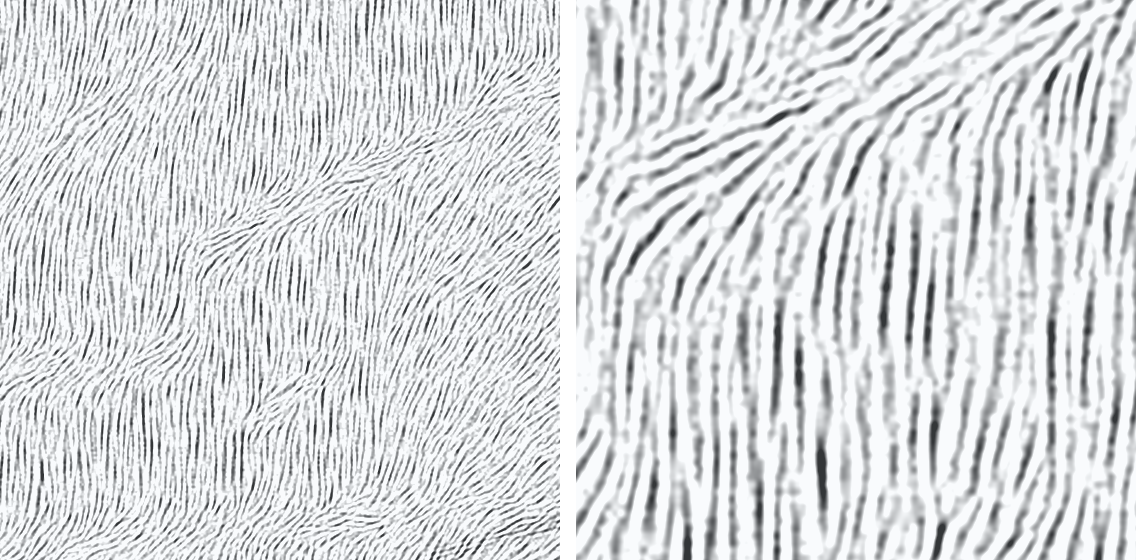
Left, the full canvas; right, a detail of the centre.
Give the GLSL for this texture, as a WebGL 2 fragment shader.

```glsl
#version 300 es
precision highp float;
// Fine grey dashes on white: upright strata broken by slanted, tangled seams.

uniform vec2 u_resolution;
out vec4 fragColor;

const vec3 PAPER = vec3(0.975, 0.985, 0.993);
const vec3 INK = vec3(0.20, 0.21, 0.22);
const float CELL = 0.022;          // scatter cell, in canvas units
const int DASHES_PER_CELL = 3;
const float DASH_LENGTH = 1.0;     // envelope radii, in cells
const float DASH_WIDTH = 0.45;
const float LINE_FREQ = 1.75;      // mean lines per cell
const float FREQ_SPREAD = 0.9;
const float GRAIN_FREQ = 230.0;
const float GRAIN_AMOUNT = 0.65;
const float UPRIGHT_TILT = 0.02;   // clockwise from vertical, radians
const float INK_GAIN = 0.36;
const float INK_BIAS = 0.055;
const float TAU = 6.2831853;

// Integer hash giving three values in 0..1.
vec3 hash3(vec2 cell, int seed) {
    uvec3 v = uvec3(ivec3(ivec2(cell), seed)) * 1664525u + 1013904223u;
    v.x += v.y * v.z; v.y += v.z * v.x; v.z += v.x * v.y;
    v ^= v >> 16u;
    v.x += v.y * v.z; v.y += v.z * v.x; v.z += v.x * v.y;
    return vec3(v >> 8u) / 16777216.0;
}

// Smooth value noise in -1..1.
float valueNoise(vec2 p, int seed) {
    vec2 i = floor(p), f = p - i;
    f = f * f * (3.0 - 2.0 * f);
    float low = mix(hash3(i, seed).x, hash3(i + vec2(1, 0), seed).x, f.x);
    float high = mix(hash3(i + vec2(0, 1), seed).x, hash3(i + vec2(1, 1), seed).x, f.x);
    return 2.0 * mix(low, high, f.y) - 1.0;
}

// Soft mask around the segment from a to b.
float softBand(vec2 p, vec2 a, vec2 b, float width) {
    vec2 ab = b - a;
    vec2 d = p - a - ab * clamp(dot(p - a, ab) / dot(ab, ab), 0.0, 1.0);
    return exp(-dot(d, d) / (width * width));
}

// Parallel streaks that follow the segment from a to b.
float crease(vec2 p, vec2 a, vec2 b, float width) {
    vec2 dir = normalize(b - a);
    float across = dot(p - a, vec2(-dir.y, dir.x)) + 0.004 * valueNoise(p * 9.0, 5);
    float streaks = 0.5 + 0.8 * cos(across * TAU * 105.0);
    float fade = 0.7 + 0.5 * valueNoise(vec2(dot(p, dir) * 18.0, across * 90.0), 6);
    return softBand(p, a, b, width) * streaks * fade;
}

// Local stroke direction: x = tilt, y = disorder.
vec2 flow(vec2 p) {
    float wander = valueNoise(p * 14.0, 1);
    vec2 q = p + 0.025 * vec2(wander, valueNoise(p * 11.0, 2));
    float belowFault = 1.0 - smoothstep(-0.02, 0.04, q.y - 0.383 - 0.48 * q.x);
    float east = smoothstep(0.58, 0.86, q.x) * belowFault;
    float fault = softBand(q, vec2(0.38, 0.55), vec2(1.0, 0.85), 0.05);
    float west = softBand(q, vec2(0.0, 0.68), vec2(0.28, 0.86), 0.12);
    float southWest = softBand(q, vec2(0.02, 0.33), vec2(0.30, 0.37), 0.055);
    float knot = softBand(q, vec2(0.49, 0.26), vec2(0.58, 0.36), 0.04);
    float base = softBand(q, vec2(0.0, 0.01), vec2(1.0, 0.10), 0.05);
    float steep = max(max(fault, base) * 1.05, max(southWest * 0.9, knot * 0.85));
    float gentle = max(east * 0.62, west * 0.55);
    float disorder = max(steep, gentle);
    float tilt = UPRIGHT_TILT + disorder + wander * (0.05 + 0.4 * disorder);
    return vec2(tilt, disorder);
}

// Sum of scattered oriented wave packets, scaled to unit deviation.
float dashField(vec2 p) {
    vec2 g = p / CELL, home = floor(g);
    float sum = 0.0;
    for (int y = -2; y <= 2; y++)
    for (int x = -2; x <= 2; x++) {
        vec2 cell = home + vec2(x, y);
        vec2 local = flow((cell + 0.5) * CELL);
        for (int k = 0; k < DASHES_PER_CELL; k++) {
            vec3 place = hash3(cell, 10 + k);
            vec3 look = hash3(cell, 40 + k);
            float angle = local.x + (look.x - 0.5) * (0.08 + 0.6 * local.y);
            vec2 along = vec2(sin(angle), cos(angle));
            vec2 d = g - cell - place.xy;
            float u = dot(d, along), v = dot(d, vec2(along.y, -along.x));
            float envelope = exp(-u * u / (DASH_LENGTH * DASH_LENGTH)
                                 - v * v / (DASH_WIDTH * DASH_WIDTH));
            float freq = LINE_FREQ + FREQ_SPREAD * (look.y - 0.5) + 0.2 * local.y;
            sum += envelope * cos(TAU * (freq * v + look.z));
        }
    }
    float variance = float(DASHES_PER_CELL) * TAU / 8.0 * DASH_LENGTH * DASH_WIDTH;
    return sum / sqrt(variance) * (1.0 - 0.15 * flow(p).y);
}

void main() {
    vec2 p = gl_FragCoord.xy / min(u_resolution.x, u_resolution.y);

    // Dashes roughened by fine grain.
    float ink = dashField(p) + GRAIN_AMOUNT * valueNoise(p * GRAIN_FREQ, 3);

    // Long streaks along the two main seams.
    ink += 1.6 * crease(p, vec2(0.78, 0.01), vec2(1.02, 0.075), 0.017);
    ink += 0.7 * crease(p, vec2(0.56, 0.655), vec2(0.90, 0.80), 0.010);

    float tone = clamp(INK_GAIN * ink + INK_BIAS, 0.0, 1.0);
    fragColor = vec4(mix(PAPER, INK, tone), 1.0);
}
```
